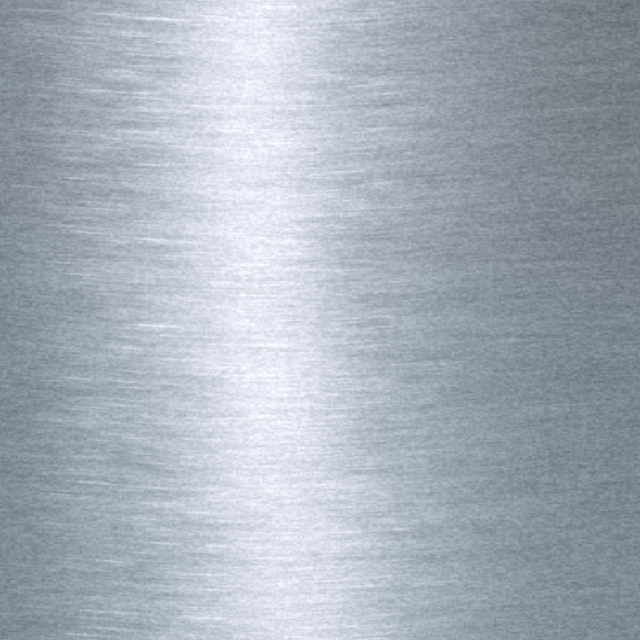
Reproduce this texture procedurally as a Shadertoy shader.

```glsl
float hash(vec2 p) {
    vec3 q = fract(vec3(p.xyx) * 0.1031);
    q += dot(q, q.yzx + 33.33);
    return fract((q.x + q.y) * q.z);
}

float noise(vec2 p) {
    vec2 i = floor(p), f = fract(p);
    f = f * f * (3.0 - 2.0 * f);
    return mix(mix(hash(i), hash(i + vec2(1, 0)), f.x),
               mix(hash(i + vec2(0, 1)), hash(i + vec2(1, 1)), f.x), f.y);
}

// Horizontal brush marks from soft bands to short hairlines, centred on zero
float brushing(vec2 p) {
    float sum = 0.0, weight = 0.2;
    vec2 frequency = vec2(5.0, 42.0);
    for (int i = 0; i < 4; i++) {
        sum += weight * (noise(p * frequency + float(i) * 37.0) - 0.5);
        frequency *= vec2(1.75, 1.9);
        weight *= 1.2;
    }
    return sum;
}

// Sparse tapered scratches, one candidate per cell of a staggered grid
float scratches(vec2 p) {
    float sum = 0.0;
    for (int i = 0; i < 3; i++) {
        float layer = float(i);
        vec2 q = p * vec2(7.0 + layer * 3.0, 75.0 + layer * 30.0) + layer * 19.0;
        float row = floor(q.y);
        q.x += hash(vec2(row, layer + 5.0));
        vec2 cell = vec2(floor(q.x), row);
        float chance = smoothstep(0.65, 1.0, hash(cell + layer * 71.0));
        float taper = smoothstep(0.0, 0.35, fract(q.x)) * smoothstep(1.0, 0.4, fract(q.x));
        float across = (fract(q.y) - 0.35 - 0.3 * hash(cell + 11.0)) / 0.19;
        sum += chance * taper * exp(-across * across);
    }
    return sum;
}

void mainImage(out vec4 fragColor, in vec2 fragCoord) {
    vec2 uv = fragCoord / iResolution.xy;

    // Strokes bow upward away from the highlight
    float ridge = mix(0.455, 0.4, smoothstep(0.0, 0.65, uv.y));
    float offset = uv.x - 0.42;
    vec2 stroke = vec2(uv.x, uv.y - 0.2 * offset * offset / (1.0 + 4.0 * offset * offset));
    float grain = brushing(stroke);

    // Broad sheen and narrow glare, with edges lightly frayed by the brushing
    float d = uv.x - ridge + 0.025 * (noise(stroke * vec2(3.0, 28.0)) - 0.5);
    float sheen = exp(-pow(d / (d < 0.0 ? 0.25 : 0.225), 2.0));
    float glare = exp(-pow(d / (d < 0.0 ? 0.125 : 0.11), 2.0));
    float tone = 0.597 + 0.205 * sheen + mix(0.075, 0.118, smoothstep(0.0, 0.5, uv.y)) * glare;
    tone -= 0.1 * smoothstep(0.62, 1.0, uv.x) * (0.6 + 0.5 * uv.y);
    tone -= 0.065 * smoothstep(0.18, 0.0, uv.x);

    // Marks show most strongly on the shoulders of the sheen
    float shoulder = exp(-pow((abs(d + 0.03) - 0.17) / 0.12, 2.0));
    tone += grain * (0.09 + 0.11 * shoulder);
    float lit = smoothstep(0.0, 0.12, uv.x) * smoothstep(0.75, 0.5, uv.x);
    tone += scratches(stroke) * (0.015 + 0.075 * lit * (1.0 - 0.6 * glare));

    // Fine metal grain
    tone += 0.07 * (noise(uv * vec2(150.0, 370.0)) - 0.5);
    tone += 0.065 * (noise(uv * vec2(270.0, 290.0) + 53.0) - 0.5);

    // Cool steel, greener toward the lower edges and neutral at upper right
    vec3 tint = mix(vec3(-0.034, 0.0, 0.052), vec3(-0.012, -0.002, 0.04), smoothstep(0.75, 0.92, tone));
    tint += vec3(-0.008, 0.008, -0.012) * (1.0 - sheen) * (1.0 - uv.y);
    tint += vec3(0.01, 0.0, -0.025) * smoothstep(0.6, 1.0, uv.x) * smoothstep(0.3, 1.0, uv.y);
    fragColor = vec4(clamp(vec3(tone) + tint, 0.0, 1.0), 1.0);
}
```
